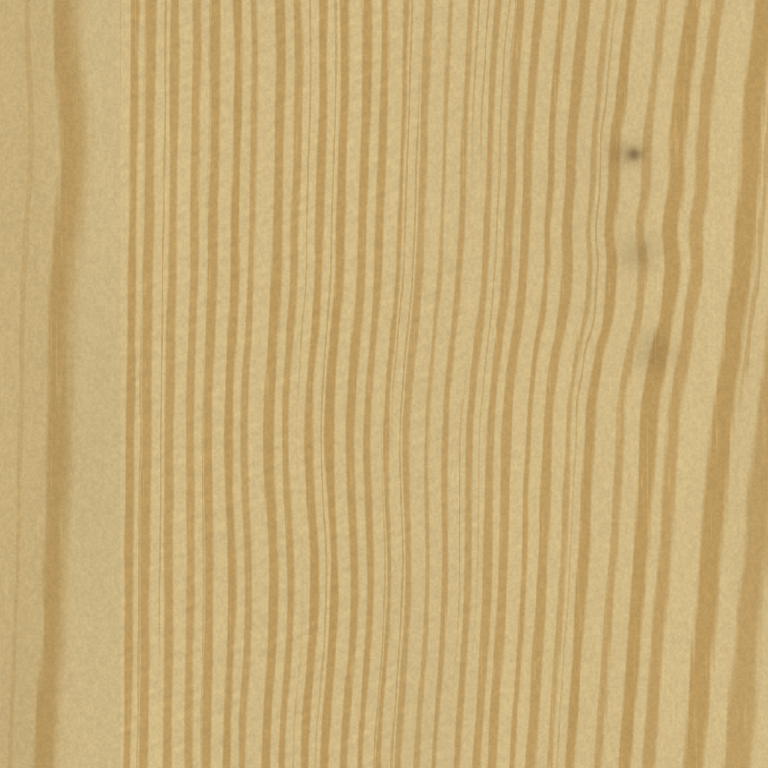
Write a Shadertoy shader that draws this texture.

```glsl
// Pine boards: a pale strip at the left, then fine upright grain widening to the right.
#define PALE_WOOD vec3(0.815, 0.723, 0.522)
#define DARK_WOOD vec3(0.720, 0.587, 0.358)
#define SEAM_X 0.157
#define RING_DENSITY 38.0
#define RING_SPREAD 40.0
#define LEAN 0.085
#define WAVER 0.014
#define GRAIN 0.085
#define RELIEF 0.035

float hash(vec2 p) {
    vec3 q = fract(p.xyx * 0.1031);
    q += dot(q, q.yzx + 33.33);
    return fract((q.x + q.y) * q.z);
}

float noise(vec2 p) {
    vec2 cell = floor(p), f = fract(p);
    f = f * f * (3.0 - 2.0 * f);
    float low = mix(hash(cell), hash(cell + vec2(1, 0)), f.x);
    float high = mix(hash(cell + vec2(0, 1)), hash(cell + vec2(1, 1)), f.x);
    return mix(low, high, f.y);
}

// Soft round spot with separate width and height
float spot(vec2 p, vec2 size) {
    p /= size;
    return exp(-dot(p, p));
}

// Dark late-wood bands, one per ring, with random width and strength
float ringBands(float ring, float y) {
    float id0 = floor(ring), band = 0.0;
    for (int i = -1; i <= 1; i++) {
        float id = id0 + float(i);
        float size = hash(vec2(id, 7.0));
        float center = id + 0.5 + 0.4 * (hash(vec2(id, 19.0)) - 0.5);
        float halfWidth = mix(0.11, 0.26, size) + 0.06 * (noise(vec2(id * 5.0, y * 4.0)) - 0.5);
        float strength = mix(0.68, 1.0, 0.5 * size + 0.5 * hash(vec2(id, 31.0)));
        float d = ring - center;
        float edge = smoothstep(-halfWidth - 0.07, -halfWidth + 0.07, d)
                   * (1.0 - smoothstep(halfWidth - 0.09, halfWidth + 0.09, d));
        band = max(band, edge * strength);
    }
    return band;
}

// Thin faint lines between the main bands
float hairLines(float ring, float y) {
    float t = ring * 2.3, id = floor(t);
    float offset = abs(fract(t) - mix(0.3, 0.7, hash(vec2(id, 43.0))));
    float present = step(0.55, hash(vec2(id, 57.0)));
    float fade = smoothstep(0.2, 0.7, noise(vec2(id * 3.0, y * 3.0 + 9.0)));
    return 0.6 * present * fade * (1.0 - smoothstep(0.05, 0.17, offset));
}

// Main board: rings lean and waver, more so around the knot
float mainBoard(vec2 uv) {
    float lean = 0.01 + LEAN * smoothstep(0.3, 1.0, uv.x);
    float sway = WAVER * smoothstep(0.14, 0.4, uv.x) * (noise(vec2(uv.x * 2.5, uv.y * 4.5)) - 0.5);
    float knotArea = spot(uv - vec2(0.83, 0.66), vec2(0.13, 0.2));
    sway += 0.018 * knotArea * (noise(vec2(uv.x * 5.0, uv.y * 17.0)) - 0.5);
    float s = uv.x - lean * (uv.y - 0.5) + sway - SEAM_X;
    float outer = max(s - 0.545, 0.0);
    float ring = RING_DENSITY * s - RING_SPREAD * outer * outer;
    ring += 0.09 * (noise(uv * vec2(230.0, 14.0)) - 0.5);
    return max(ringBands(ring, uv.y), hairLines(ring, uv.y));
}

// Left strip: one broad band with a blurred right side, and a thin line
float leftBoard(vec2 uv) {
    float sway = 0.022 * (noise(vec2(3.0, uv.y * 5.0)) - 0.5);
    float rough = 0.007 * (noise(uv * vec2(180.0, 12.0)) - 0.5);
    float d = uv.x - (0.055 + 0.035 * uv.y) - sway - rough;
    float wide = 0.008 + 0.024 * noise(vec2(8.0, uv.y * 4.0 + 2.0));
    float broad = smoothstep(-0.018, -0.006, d) * (1.0 - smoothstep(0.003, 0.008 + wide, d));
    float lineGap = abs(uv.x - 0.013 - 0.028 * uv.y - 0.5 * sway);
    float line = 1.0 - smoothstep(0.002, 0.006, lineGap + 0.4 * rough);
    float haze = 0.22 * (1.0 - smoothstep(0.05, 0.11, uv.x));
    return max(max(0.9 * broad, 0.5 * line), haze);
}

void mainImage(out vec4 fragColor, in vec2 fragCoord) {
    vec2 uv = fragCoord / iResolution.xy;
    float pixel = 1.0 / iResolution.x;
    float onMain = smoothstep(SEAM_X - pixel, SEAM_X + pixel, uv.x);

    // Wood colour
    float late = mix(leftBoard(uv), mainBoard(uv), onMain);
    vec3 color = mix(PALE_WOOD, DARK_WOOD, late);
    color = mix(color * vec3(0.97, 0.975, 0.98), color, onMain);
    color *= 1.0 + 0.03 * (noise(uv * vec2(9.0, 2.5)) - 0.5);

    // Knot and the shaded ripples below it
    float shade = 0.0;
    for (int i = 0; i < 3; i++) {
        float k = float(i);
        shade += 0.11 * spot(uv - vec2(0.815 + 0.018 * k, 0.8 - 0.13 * k), vec2(0.024, 0.016 + 0.006 * k));
    }
    shade += 0.28 * spot(uv - vec2(0.826, 0.799), vec2(0.009, 0.008));
    color *= 1.0 - shade * vec3(0.9, 1.0, 1.1);

    // Slanted dimples, pores and light fibres
    vec2 slant = vec2(uv.x * 55.0, uv.y * 120.0 - uv.x * 55.0);
    float dimple = noise(slant) - noise(slant + vec2(0.15, 0.6));
    float dimpled = onMain * (1.0 - 0.75 * smoothstep(0.5, 0.75, uv.x));
    float pores = 0.65 * (noise(uv * 390.0) - 0.5) + 0.5 * (noise(uv * vec2(260.0, 170.0) + 40.0) - 0.5);
    float fibre = smoothstep(0.83, 0.97, noise(uv * vec2(300.0, 16.0) + 80.0));
    color *= 1.0 + RELIEF * dimple * dimpled + GRAIN * pores;
    color += fibre * (0.014 + 0.025 * late);

    fragColor = vec4(clamp(color, 0.0, 1.0), 1.0);
}
```
